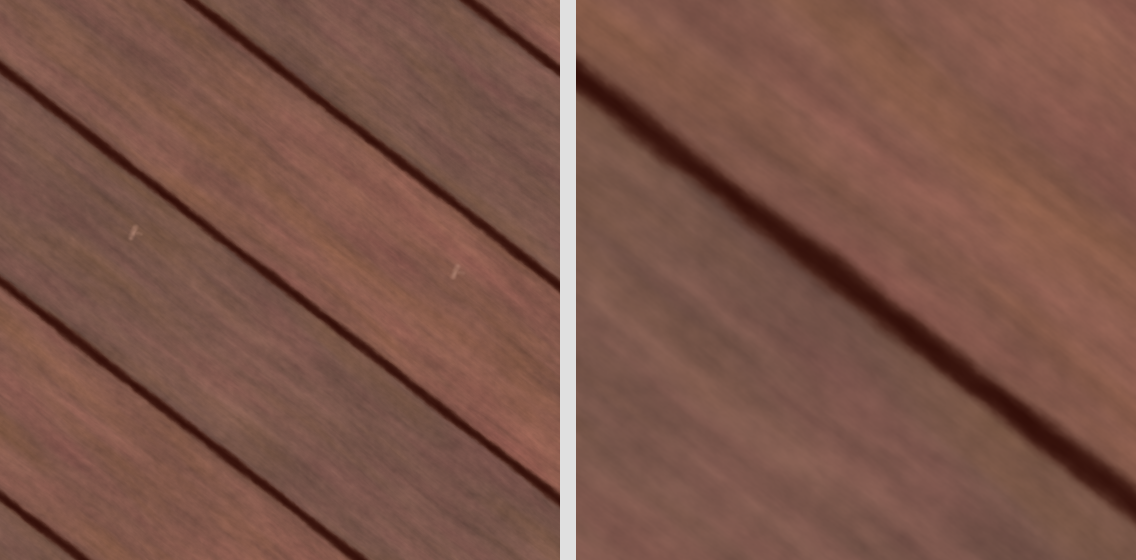
Left, the full canvas; right, a detail of the centre.
Give the GLSL for this texture, as a three.js fragment shader.

```glsl
// Weathered reddish hardwood decking: diagonal boards with dark grooves and fine grain.
varying vec2 vUv;

const vec2 ALONG = vec2(0.7904, -0.6126);
const vec2 ACROSS = vec2(0.6126, 0.7904);
const float BOARD_PITCH = 0.3027;
const float BOARD_OFFSET = 0.091;
const float GROOVE_HALF_WIDTH = 0.0092;

const vec3 RED_WOOD = vec3(0.540, 0.358, 0.302);
const vec3 GREY_WOOD = vec3(0.462, 0.332, 0.290);
const vec3 OCHRE_TINT = vec3(0.010, 0.006, -0.024);
const vec3 ROSE_TINT = vec3(0.016, -0.010, 0.006);
const vec3 GROOVE_CORE = vec3(0.195, 0.055, 0.032);
const vec3 GROOVE_RIM = vec3(0.310, 0.165, 0.125);
const vec3 FLECK_COLOR = vec3(0.700, 0.530, 0.460);

vec2 hashGradient(vec2 cell) {
  vec2 h = vec2(dot(cell, vec2(127.1, 311.7)), dot(cell, vec2(269.5, 183.3)));
  return fract(sin(h) * 43758.5) * 2.0 - 1.0;
}

// Gradient noise, roughly -0.7 to 0.7
float gradientNoise(vec2 p) {
  vec2 i = floor(p);
  vec2 f = p - i;
  vec2 u = f * f * f * (f * (f * 6.0 - 15.0) + 10.0);
  vec2 e = vec2(0.0, 1.0);
  float bottom = mix(dot(hashGradient(i), f),
                     dot(hashGradient(i + e.yx), f - e.yx), u.x);
  float top = mix(dot(hashGradient(i + e.xy), f - e.xy),
                  dot(hashGradient(i + e.yy), f - e.yy), u.x);
  return mix(bottom, top, u.y);
}

float fractalNoise(vec2 p) {
  float sum = 0.0;
  float amplitude = 0.6;
  for (int i = 0; i < 4; i++) {
    sum += amplitude * gradientNoise(p);
    p = p * 2.03 + vec2(17.3, 9.1);
    amplitude *= 0.55;
  }
  return sum;
}

// Base tone alternates between boards and reddens along them; grain is stretched
vec3 woodColor(vec2 board, float index) {
  vec2 p = board + vec2(index * 7.31, index * 3.17);
  p.y += 0.012 * gradientNoise(p * vec2(4.0, 7.0));
  float patches = fractalNoise(p * vec2(2.2, 7.0));
  float streaks = fractalNoise(p * vec2(4.5, 32.0) + 31.0);
  float fibres = fractalNoise(p * vec2(24.0, 80.0) + 57.0);
  float mottle = fractalNoise(p * vec2(55.0, 75.0) + 83.0);
  float tint = fractalNoise(p * vec2(3.0, 16.0) + 11.0);

  float redBoard = 1.0 - mod(index, 2.0);
  float redness = redBoard * clamp(0.62 + 0.6 * board.x, 0.2, 1.0);
  vec3 color = mix(GREY_WOOD, RED_WOOD, clamp(redness + patches * 0.6, 0.0, 1.1));
  color *= 1.0 + 0.16 * patches + 0.25 * streaks + 0.12 * fibres + 0.12 * mottle;
  color += OCHRE_TINT * max(tint, 0.0) * 2.5 + ROSE_TINT * max(-tint, 0.0) * 2.5;
  return color;
}

float strokeMask(vec2 p, vec2 start, vec2 span, float radius) {
  float t = clamp(dot(p - start, span) / dot(span, span), 0.0, 1.0);
  float d = length(p - start - span * t);
  return 1.0 - smoothstep(0.0, radius, d);
}

// Small pale scuffs, evenly stepped over the boards
float fleckMask(vec2 uv) {
  float mask = 0.0;
  float broken = 0.8 + 0.6 * gradientNoise(uv * 110.0);
  for (int i = 0; i < 2; i++) {
    vec2 start = vec2(0.234, 0.576) + float(i) * vec2(0.575, -0.070);
    float chip = strokeMask(uv, start, vec2(0.008, 0.018), 0.008);
    float tail = strokeMask(uv, start + vec2(0.006, 0.009), vec2(0.012, -0.003), 0.006);
    mask = max(mask, max(chip * 0.75, tail * 0.35));
  }
  return mask * broken;
}

// Groove with a soft rim, a near-black core and ragged, unevenly worn edges
vec3 applyGroove(vec3 color, float edgeDistance, float along) {
  float ragged = 0.0045 * fractalNoise(vec2(along * 38.0, edgeDistance * 70.0));
  float width = GROOVE_HALF_WIDTH * (1.0 + 0.35 * gradientNoise(vec2(along * 11.0, 8.4)));
  float d = abs(edgeDistance + ragged);
  float shade = 1.0 - smoothstep(width, width * 3.0, d);
  float rim = 1.0 - smoothstep(width * 0.45, width * 1.5, d);
  float core = 1.0 - smoothstep(width * 0.1, width * 1.05, d);
  float wear = 0.85 + 0.4 * fractalNoise(vec2(along * 24.0, edgeDistance * 60.0 + 4.7));
  color *= 1.0 - 0.06 * shade;
  color = mix(color, GROOVE_RIM, rim);
  return mix(color, GROOVE_CORE, clamp(core * wear, 0.0, 1.0));
}

void main() {
  vec2 board = vec2(dot(vUv, ALONG), dot(vUv, ACROSS));
  board.y += 0.0025 * gradientNoise(vec2(board.x * 5.0, 2.3));
  float row = (board.y - BOARD_OFFSET) / BOARD_PITCH;
  float edgeDistance = (row - floor(row + 0.5)) * BOARD_PITCH;

  vec3 color = woodColor(board, floor(row));
  color = mix(color, FLECK_COLOR, fleckMask(vUv));
  color = applyGroove(color, edgeDistance, board.x + floor(row + 0.5) * 5.3);
  gl_FragColor = vec4(color, 1.0);
}
```
